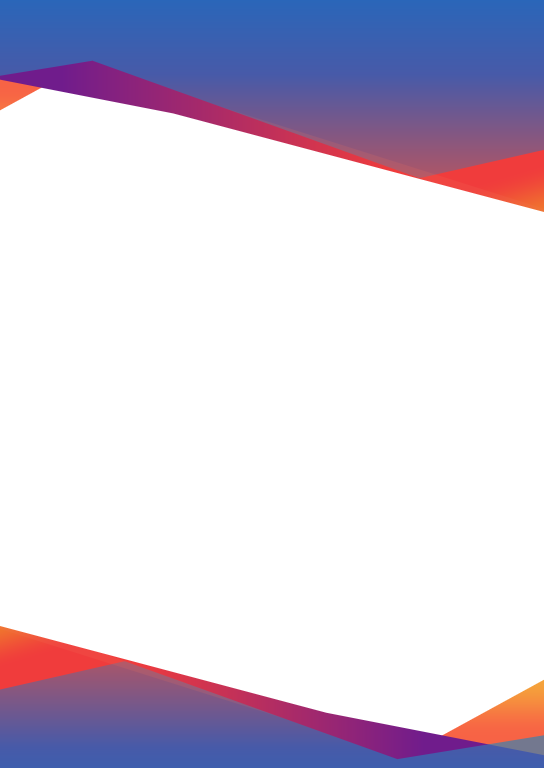
Give the GLSL for this background, as a WebGL 2 fragment shader.

```glsl
#version 300 es
precision highp float;
// White page framed by folded ribbons of blue, purple and red at top and bottom.

#define PAGE_RATIO 1.4144
#define TOP_ANCHOR 1.024
#define BOTTOM_ANCHOR 0.2615
#define BOTTOM_SCALE 0.88
#define TOP_RED_HEIGHT 0.1144
#define BOTTOM_RED_HEIGHT 0.133
#define KINK vec2(0.679, 0.181)
#define PEAK vec2(0.830, 0.2786)

uniform vec2 u_resolution;
out vec4 fragColor;

const vec3 WHITE = vec3(1.0);
const vec3 SKY_BLUE = vec3(0.165, 0.40, 0.725);
const vec3 INDIGO = vec3(0.28, 0.353, 0.66);
const vec3 DUSKY_ROSE = vec3(0.70, 0.333, 0.39);
const vec3 PURPLE = vec3(0.44, 0.11, 0.55);
const vec3 RED = vec3(0.94, 0.235, 0.235);
const vec3 ORANGE = vec3(0.94, 0.49, 0.17);
const vec3 CORAL = vec3(0.97, 0.39, 0.27);
const vec3 AMBER = vec3(0.96, 0.64, 0.23);
const vec3 SLATE = vec3(0.45, 0.47, 0.56);

// Signed distance above the line through a point with a given slope.
float above(vec2 p, vec2 point, float slope) {
    return (p.y - point.y - slope * (p.x - point.x)) * inversesqrt(1.0 + slope * slope);
}

// Antialiased coverage of a signed distance.
float cover(float d, float pixel) {
    return clamp(0.5 + d / pixel, 0.0, 1.0);
}

// Local frame: origin where the ribbon leaves the page, y pointing outward.
vec3 addRibbon(vec3 page, vec2 p, float redHeight, float pixel) {
    float innerEdge = max(above(p, vec2(0.0), 0.2663), above(p, KINK, 0.1954));
    float peakFall = above(p, PEAK, -0.163);

    // Orange wedge and the grey overlap at the far end
    vec3 wedge = mix(CORAL, AMBER, smoothstep(0.23, 0.11, p.y));
    page = mix(page, wedge, cover(above(p, vec2(0.924, 0.2288), -0.548), pixel));
    page = mix(page, SLATE, cover(peakFall, pixel));

    // Blue field
    vec3 band = mix(DUSKY_ROSE, INDIGO, clamp((p.y - 0.055) / 0.198, 0.0, 1.0));
    band = mix(band, SKY_BLUE, clamp((p.y - 0.253) / 0.138, 0.0, 1.0));

    // Red triangle at the near end
    vec3 flame = mix(ORANGE, RED, smoothstep(-0.02, 0.09, p.y + 0.3 * p.x));
    band = mix(band, flame, cover(-above(p, vec2(0.0, redHeight), -0.228), pixel));

    // Pale sliver along the fold
    float sliver = cover(-above(p, vec2(0.0, 0.006), 0.316), pixel);
    band = mix(band, vec3(0.94, 0.45, 0.36), 0.16 * sliver * smoothstep(0.70, 0.45, p.x));

    // Purple fold fading to red
    vec3 fold = mix(RED, PURPLE, clamp((p.x - 0.277) / 0.609, 0.0, 1.0));
    float foldEdge = max(peakFall, above(p, PEAK, 0.36));
    band = mix(band, fold, cover(-foldEdge, pixel));

    return mix(page, band, cover(innerEdge, pixel));
}

void main() {
    vec2 p = gl_FragCoord.xy / u_resolution * vec2(1.0, PAGE_RATIO);
    float pixel = PAGE_RATIO / u_resolution.y;

    vec2 top = vec2(1.0 - p.x, p.y - TOP_ANCHOR);
    vec2 bottom = vec2(p.x, BOTTOM_ANCHOR - p.y) / BOTTOM_SCALE;

    // The wedges would cross the page far away, so each half draws one ribbon
    vec3 color = p.y > 0.5 * PAGE_RATIO
        ? addRibbon(WHITE, top, TOP_RED_HEIGHT, pixel)
        : addRibbon(WHITE, bottom, BOTTOM_RED_HEIGHT, pixel / BOTTOM_SCALE);
    fragColor = vec4(color, 1.0);
}
```
